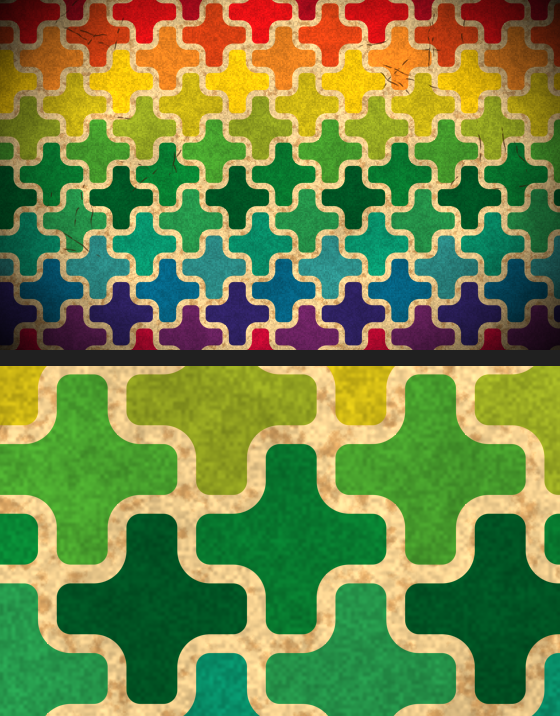
Top, the full canvas; bottom, a detail of the centre.
Reproduce this pattern procedurally as a WebGL 1 fragment shader.

```glsl
precision highp float;
// Interlocking rounded plus tiles in rainbow rows on worn cream paper, with a vignette.
uniform vec2 u_resolution;

#define UNIT 0.06635                // arm width of a plus, in canvas heights
#define ORIGIN vec2(0.678, 0.4354)  // centre of one tile
#define GAP 0.27                    // line width, in units
#define TIP_RADIUS 0.20             // rounding of the arm ends, in units
#define LINE_COLOR vec3(0.95, 0.81, 0.56)
#define STAIN_COLOR vec3(0.73, 0.49, 0.24)
#define SCRATCH_COLOR vec3(0.22, 0.12, 0.04)
#define SCRATCHES 30
#define TILE_VARIATION 0.10
#define GRAIN 0.20
#define VIGNETTE 0.93

float hash(vec2 p) {
  vec3 q = fract(vec3(p.xyx) * 0.1031);
  q += dot(q, q.yzx + 33.33);
  return fract((q.x + q.y) * q.z);
}

float noise(vec2 p) {
  vec2 i = floor(p), f = fract(p);
  f = f * f * (3.0 - 2.0 * f);
  return mix(mix(hash(i), hash(i + vec2(1, 0)), f.x),
             mix(hash(i + vec2(0, 1)), hash(i + vec2(1, 1)), f.x), f.y);
}

float fbm(vec2 p) {
  float sum = 0.0, amp = 0.5;
  for (int i = 0; i < 4; i++) {
    sum += amp * noise(p);
    p = p * 2.03 + 17.0;
    amp *= 0.5;
  }
  return sum / 0.9375;
}

// Row colours, counted upwards from the dark green row.
vec3 rowColor(float row) {
  if (row < -6.5) return vec3(0.78, 0.04, 0.20);
  if (row < -5.5) return vec3(0.40, 0.13, 0.36);
  if (row < -4.5) return vec3(0.18, 0.13, 0.38);
  if (row < -3.5) return vec3(0.02, 0.38, 0.50);
  if (row < -2.5) return vec3(0.17, 0.54, 0.52);
  if (row < -1.5) return vec3(0.03, 0.56, 0.41);
  if (row < -0.5) return vec3(0.14, 0.56, 0.28);
  if (row <  0.5) return vec3(0.00, 0.33, 0.14);
  if (row <  1.5) return vec3(0.03, 0.49, 0.19);
  if (row <  2.5) return vec3(0.27, 0.60, 0.17);
  if (row <  3.5) return vec3(0.58, 0.64, 0.13);
  if (row <  4.5) return vec3(0.80, 0.71, 0.08);
  if (row <  5.5) return vec3(0.97, 0.78, 0.04);
  if (row <  6.5) return vec3(0.94, 0.52, 0.13);
  if (row <  7.5) return vec3(0.90, 0.27, 0.08);
  if (row <  8.5) return vec3(0.91, 0.07, 0.08);
  return vec3(0.74, 0.05, 0.12);
}

// Centre of the plus that covers q, on the lattice (2,1), (-1,2).
vec2 tileCenter(vec2 q) {
  vec2 cell = floor(q + 0.5);
  float s = mod(cell.x - 2.0 * cell.y + 0.5, 5.0);
  vec2 arm = s < 1.0 ? vec2(0) : s < 2.0 ? vec2(1, 0) : s < 3.0 ? vec2(0, -1)
           : s < 4.0 ? vec2(0, 1) : vec2(-1, 0);
  return cell - arm;
}

// Distance to a plus with round tips and inner fillets that keep the gap even.
float plusDistance(vec2 p) {
  p = abs(p);
  if (p.y > p.x) p = p.yx;
  vec2 halfSize = vec2(1.5, 0.5) - 0.5 * GAP;
  float fillet = TIP_RADIUS + GAP;
  float bend = halfSize.y + fillet;
  if (p.x < bend) return fillet - length(bend - p);
  vec2 e = p - halfSize + TIP_RADIUS;
  return length(max(e, 0.0)) + min(max(e.x, e.y), 0.0) - TIP_RADIUS;
}

// Clusters of thin broken strokes towards both sides.
float scratches(vec2 p, float pixel) {
  float mask = 0.0;
  for (int i = 0; i < SCRATCHES; i++) {
    float n = float(i), group = floor(n / 5.0);
    float side = mod(group, 2.0) * 2.0 - 1.0;
    vec2 home = vec2(0.8 + side * mix(0.25, 0.70, hash(vec2(group, 3.0))),
                     mix(0.25, 0.92, hash(vec2(group, 8.0))));
    home += (vec2(hash(vec2(n, 11.0)), hash(vec2(n, 23.0))) - 0.5) * 0.20;
    float angle = 6.2832 * hash(vec2(n, 31.0));
    vec2 dir = vec2(cos(angle), sin(angle)), r = p - home;
    float along = dot(r, dir), reach = mix(0.025, 0.09, hash(vec2(n, 47.0)));
    float across = dot(r, vec2(-dir.y, dir.x)) + 0.012 * (noise(vec2(along * 35.0, n)) - 0.5);
    float stroke = 1.0 - smoothstep(0.0004, 0.0008 + pixel, abs(across));
    stroke *= 1.0 - smoothstep(0.6 * reach, reach, abs(along));
    mask = max(mask, stroke * smoothstep(0.25, 0.6, noise(p * 90.0 + n)));
  }
  return mask;
}

void main() {
  vec2 p = gl_FragCoord.xy / u_resolution.y;
  float pixel = 1.0 / u_resolution.y;
  vec2 q = (p - ORIGIN) / UNIT;
  vec2 center = tileCenter(q);

  // Tiles over stained paper
  vec3 tile = rowColor(center.y) * (1.0 + TILE_VARIATION * (hash(center + 50.0) - 0.5));
  float stain = smoothstep(0.48, 0.78, fbm(p * 75.0));
  vec3 paper = mix(LINE_COLOR, STAIN_COLOR, 0.6 * stain);
  float edge = 0.75 * pixel / UNIT;
  vec3 color = mix(tile, paper, smoothstep(-edge, edge, plusDistance(q - center)));

  // Wear: cloudy fading, fine grain, scratches
  color *= 1.0 + 0.24 * (fbm(p * 9.0) - 0.5);
  color *= 1.0 + GRAIN * (noise(p * 260.0) - 0.5) + GRAIN * (fbm(p * 60.0 + 9.0) - 0.5);
  color = mix(color, SCRATCH_COLOR, 0.6 * scratches(p, pixel));

  // Dark corners and sides
  vec2 middle = vec2(0.5 * u_resolution.x / u_resolution.y, 0.5);
  float rim = length((p - middle) / vec2(middle.x, 0.62));
  color *= 1.0 - VIGNETTE * smoothstep(0.65, 1.42, rim);
  gl_FragColor = vec4(clamp(color, 0.0, 1.0), 1.0);
}
```
